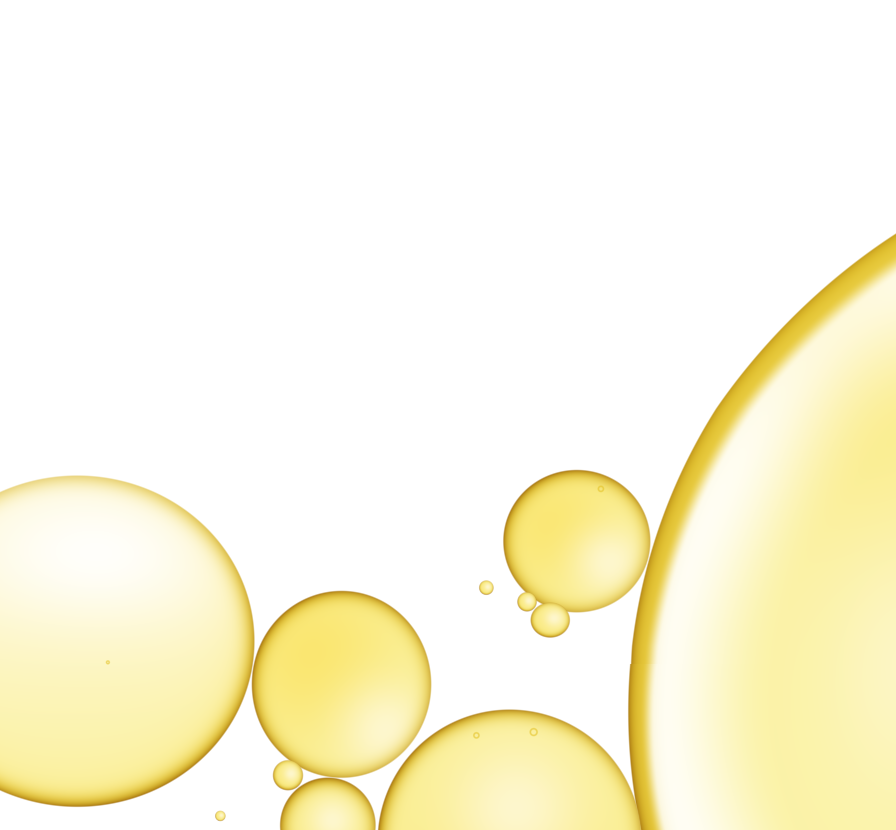
This background is drawn by a WebGL 2 fragment shader. Its source:

```glsl
#version 300 es
precision highp float;

uniform vec2 u_resolution;
out vec4 fragColor;

const vec3 WHITE = vec3(1.0);
const vec3 CREAM = vec3(0.995, 0.97, 0.83);
const vec3 LEMON = vec3(0.98, 0.945, 0.62);
const vec3 HONEY = vec3(0.98, 0.90, 0.43);
const vec3 GOLD = vec3(0.89, 0.76, 0.15);
const vec3 AMBER = vec3(0.60, 0.39, 0.05);

// Soft round falloff, one at the centre
float glow(vec2 p, vec2 centre, vec2 size) {
    vec2 q = (p - centre) / size;
    return exp(-dot(q, q));
}

// Approximate distance inside an ellipse, positive within
float ellipseDepth(vec2 p, vec2 centre, vec2 radii) {
    vec2 q = (p - centre) / radii;
    float len = length(q);
    return len * (1.0 - len) / max(length(q / radii), 0.001);
}

// Strength of the rim shadow around the outline
float shadowSide(vec2 p, vec2 centre, vec2 direction) {
    vec2 outward = normalize(p - centre + 0.00001);
    return 0.5 + 0.5 * dot(outward, normalize(direction));
}

// Lay a body with a golden rim and a thin dark outline over the base
vec3 bubble(vec3 base, vec3 body, float depth, float rimWidth, float rimStrength, float shade) {
    float pixel = 1.0 / u_resolution.y;
    float inside = max(depth, 0.0);
    float rim = exp(-pow(inside / rimWidth, 1.6)) * rimStrength;
    float outline = exp(-inside / (rimWidth * 0.32)) * shade;
    vec3 color = mix(body, GOLD, rim);
    color = mix(color, AMBER, outline);
    return mix(base, color, smoothstep(-pixel, pixel, depth));
}

// Wide drop: bright top, yellow base, pale upper rim
vec3 leftDrop(vec3 base, vec2 p) {
    vec2 centre = vec2(0.093, 0.2275);
    float depth = ellipseDepth(p, centre, vec2(0.2135, 0.1995));
    float low = smoothstep(0.36, 0.04, p.y);
    vec3 body = mix(CREAM, LEMON, low * 0.75);
    body = mix(body, WHITE, 0.9 * glow(p, vec2(0.12, 0.335), vec2(0.16, 0.085)));
    float side = shadowSide(p, centre, vec2(0.35, -1.0));
    body = mix(body, HONEY, 0.75 * exp(-max(depth, 0.0) / 0.03) * side);
    return bubble(base, body, depth, 0.013, 0.42 + 0.5 * side, 0.12 + 0.75 * side * side);
}

// Round drop: honey core with a pale highlight
vec3 roundDrop(vec3 base, vec2 p, vec2 centre, vec2 radii, vec2 light, vec2 dark, float richness) {
    float depth = ellipseDepth(p, centre, radii);
    vec2 q = (p - centre) / radii;
    vec3 body = mix(LEMON, HONEY, richness * glow(q, -light * 0.6, vec2(0.95)));
    body = mix(body, CREAM, 0.9 * glow(q, light, vec2(0.52)));
    float side = shadowSide(p, centre, dark);
    float rimWidth = min(0.012, radii.y * 0.2);
    return bubble(base, body, depth, rimWidth, 0.5 + 0.45 * side, 0.3 + 0.6 * side);
}

// Huge drop: broad golden band, white inner ring, lemon interior
vec3 giantDrop(vec3 base, vec2 p) {
    vec2 centre = vec2(1.438, 0.143);
    float wave = 0.004 * sin(p.y * 11.0 + 0.7);
    float depth = ellipseDepth(p, centre, vec2(0.681)) - max(wave, 0.0) * step(0.2, p.y);
    float high = smoothstep(0.0, 0.65, p.y);
    float ring = smoothstep(0.045, 0.19, depth + 0.012 * sin(p.y * 9.0));
    vec3 body = mix(vec3(1.0, 0.995, 0.96), LEMON, ring * 0.9);
    body = mix(body, HONEY, 0.4 * glow(p, vec2(1.06, 0.48), vec2(0.11, 0.17)));
    body = mix(body, CREAM, 0.65 * glow(p, vec2(1.09, 0.20), vec2(0.09, 0.16)));
    float width = mix(0.024, 0.034, high);
    float band = 1.0 - smoothstep(width * 0.55, width * 1.25, depth);
    body = mix(body, mix(HONEY, GOLD, 0.8), band * 0.9);
    return bubble(base, body, depth, 0.018, 0.85, mix(0.8, 0.4, high));
}

// Faint ring of a trapped speck
vec3 speck(vec3 base, vec2 p, vec2 centre, float radius) {
    float ring = abs(length(p - centre) - radius);
    return mix(base, GOLD, 0.6 * (1.0 - smoothstep(0.0, 0.002, ring)));
}

void main() {
    vec2 p = gl_FragCoord.xy / u_resolution.y;
    vec3 color = leftDrop(WHITE, p);
    color = giantDrop(color, p);

    // Main round drops
    color = roundDrop(color, p, vec2(0.614, -0.014), vec2(0.159), vec2(0.05, 0.25), vec2(-1.0, 0.3), 0.55);
    color = roundDrop(color, p, vec2(0.395, 0.0055), vec2(0.0575), vec2(0.1, 0.1), vec2(-0.5, 1.0), 0.4);
    color = roundDrop(color, p, vec2(0.4115, 0.1755), vec2(0.108, 0.1125), vec2(0.5, -0.5), vec2(-0.7, 0.5), 0.95);
    color = roundDrop(color, p, vec2(0.695, 0.348), vec2(0.0885, 0.0857), vec2(0.45, -0.3), vec2(-0.7, 0.7), 0.9);

    // Droplets: centre, radii
    vec4 droplets[5] = vec4[5](
        vec4(0.347, 0.066, 0.018, 0.018), vec4(0.663, 0.253, 0.0235, 0.021),
        vec4(0.635, 0.275, 0.0115, 0.0115), vec4(0.586, 0.292, 0.0085, 0.0085),
        vec4(0.2655, 0.017, 0.006, 0.006));
    for (int i = 0; i < 5; i++) {
        color = roundDrop(color, p, droplets[i].xy, droplets[i].zw, vec2(0.2, 0.1), vec2(-0.4, -1.0), 0.7);
    }

    // Specks: centre, radius
    vec3 specks[4] = vec3[4](vec3(0.13, 0.202, 0.0015), vec3(0.643, 0.118, 0.004),
        vec3(0.574, 0.114, 0.003), vec3(0.724, 0.411, 0.003));
    for (int i = 0; i < 4; i++) {
        color = speck(color, p, specks[i].xy, specks[i].z);
    }
    fragColor = vec4(color, 1.0);
}
```
